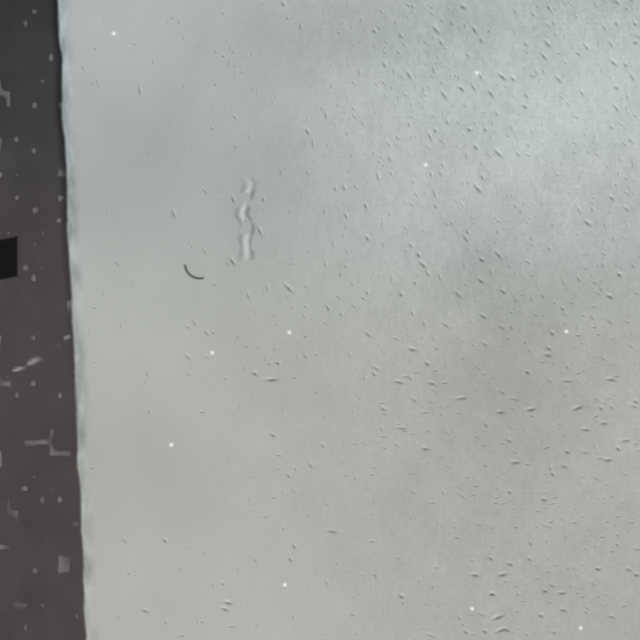
Reproduce this texture procedurally as a WebGL 2 fragment shader.

```glsl
#version 300 es
precision highp float;

#define PIT_DEPTH 0.17
#define GRAIN 0.034
#define MOTTLE 0.085
#define EDGE_BASE 0.134
#define EDGE_LEAN 0.044
#define SPECK_CHANCE 0.05
#define CONCRETE vec3(0.677, 0.688, 0.664)
#define COOL_TINT vec3(-0.012, 0.004, 0.020)
#define DARK_LOW vec3(0.290, 0.272, 0.270)
#define DARK_HIGH vec3(0.215, 0.215, 0.225)

uniform vec2 u_resolution;
out vec4 fragColor;

float hash(vec2 p) {
    vec3 q = fract(vec3(p.xyx) * 0.1031);
    q += dot(q, q.yzx + 33.33);
    return fract((q.x + q.y) * q.z);
}

vec2 hash2(vec2 p) {
    return vec2(hash(p + 17.3), hash(p + 61.7));
}

float noise(vec2 p) {
    vec2 i = floor(p), f = fract(p);
    f = f * f * (3.0 - 2.0 * f);
    return mix(mix(hash(i), hash(i + vec2(1, 0)), f.x),
               mix(hash(i + vec2(0, 1)), hash(i + vec2(1, 1)), f.x), f.y);
}

float fbm(vec2 p) {
    float sum = 0.0, amp = 0.5;
    for (int i = 0; i < 4; i++) {
        sum += amp * noise(p);
        p = mat2(1.6, 1.2, -1.2, 1.6) * p + 7.1;
        amp *= 0.5;
    }
    return sum;
}

// Soft round falloff, 1 at the centre
float bump(vec2 d) {
    return exp(-dot(d, d));
}

// Wear grows to the right and is strongest in the upper right
float wear(vec2 p) {
    float right = smoothstep(0.2, 0.75, p.x);
    return right * (0.45 + 0.4 * smoothstep(0.35, 0.85, p.y)) + 0.07;
}

// Elongated pits with a lit lip on one side
float pits(vec2 uv, float cells, float seed) {
    vec2 p = uv * cells, base = floor(p);
    float shade = 0.0;
    for (int j = -1; j <= 1; j++)
    for (int i = -1; i <= 1; i++) {
        vec2 id = base + vec2(i, j);
        vec2 centre = id + 0.1 + 0.8 * hash2(id + seed);
        vec2 at = centre / cells;
        float clump = smoothstep(0.3, 0.65, noise(at * 9.0 + seed));
        if (hash(id + seed * 2.0) > wear(at) * (0.35 + 0.85 * clump)) continue;
        vec2 r = hash2(id + seed * 3.0);
        float flat_low = (1.0 - smoothstep(0.35, 0.65, at.y)) * 1.1;
        float angle = (r.x - 0.5) * 1.3 + 0.3 * smoothstep(0.5, 0.9, at.x) + flat_low * r.y;
        float c = cos(angle), s = sin(angle);
        vec2 size = vec2(0.075, 0.11 + 0.16 * r.y * r.y) * (0.7 + 0.5 * r.x);
        vec2 d = mat2(c, -s, s, c) * (p - centre) / size;
        float depth = 0.25 + 0.9 * r.x * r.x;
        shade += depth * (0.42 * bump(d - vec2(1.5, 0.4)) - bump(d));
    }
    return shade;
}

// Sparse bright flecks
float specks(vec2 uv) {
    vec2 p = uv * 14.0, id = floor(p);
    vec2 d = fract(p) - 0.2 - 0.6 * hash2(id + 5.0);
    return step(hash(id + 91.0), SPECK_CHANCE) * bump(d / 0.042);
}

// Chipped vertical scar
float scar(vec2 uv) {
    float x = uv.x - 0.383 - 0.016 * (noise(vec2(uv.y * 45.0, 3.0)) - 0.5);
    float span = smoothstep(0.58, 0.61, uv.y) * (1.0 - smoothstep(0.70, 0.73, uv.y));
    float broken = smoothstep(0.3, 0.65, noise(uv * vec2(60.0, 75.0)));
    float lit = bump(vec2(x / 0.005, 0.0));
    float dark = bump(vec2((x - 0.008) / 0.004, 0.0)) + 0.6 * bump(vec2((x + 0.009) / 0.004, 0.0));
    return span * broken * (0.10 * lit - 0.13 * dark);
}

// Thin curved scratch
float hook(vec2 uv) {
    vec2 q = uv - vec2(0.312, 0.588);
    float facing = dot(normalize(q + 1e-5), vec2(-0.57, -0.82));
    return bump(vec2((length(q) - 0.023) / 0.0021, 0.0)) * smoothstep(0.5, 0.75, facing);
}

vec3 concrete(vec2 uv, float inset) {
    vec3 col = CONCRETE + COOL_TINT * smoothstep(0.35, 0.95, uv.y);
    float rough = wear(uv);
    // Broad light and stains
    float glow = bump((uv - vec2(0.85, 0.84)) / vec2(0.27, 0.19));
    float tone = 0.085 * glow - 0.045 * bump((uv - vec2(0.57, 0.95)) / vec2(0.2, 0.06));
    tone -= 0.025 * bump((uv - vec2(0.75, 0.38)) / vec2(0.3, 0.22));
    tone += MOTTLE * (fbm(uv * vec2(5.0, 4.0) + 2.0) - 0.47);
    tone += 0.06 * rough * (fbm(uv * vec2(34.0, 26.0)) - 0.47);
    // Fine grain and pits
    tone += GRAIN * rough * (noise(uv * vec2(170.0, 110.0)) + noise(uv * 240.0) - 1.0);
    tone += PIT_DEPTH * (pits(uv, 38.0, 11.0) + 0.65 * pits(uv, 64.0, 47.0));
    tone += scar(uv) - 0.3 * hook(uv);
    // Worn rim beside the dark strip
    float chips = fbm(uv * vec2(70.0, 28.0));
    float rim = 1.0 - smoothstep(0.004, 0.026, inset);
    tone += rim * (0.30 * (chips - 0.5) - 0.035);
    col += tone + COOL_TINT * (glow * 0.5 + rim * uv.y);
    return mix(col, vec3(0.93, 0.95, 0.94), specks(uv));
}

vec3 darkStrip(vec2 uv, float inset) {
    vec3 col = mix(DARK_LOW, DARK_HIGH, smoothstep(0.55, 1.05, uv.y));
    col += 0.05 * (fbm(uv * vec2(22.0, 16.0)) - 0.47);
    // Chalky trail and loose dust
    float trail = uv.y - 0.405 - 0.65 * uv.x - 0.008 * (noise(uv * 60.0) - 0.5);
    col += 0.25 * bump(vec2(trail / 0.005, 0.0)) * smoothstep(0.5, 0.85, noise(uv * 85.0));
    col += 0.16 * smoothstep(0.83, 0.98, noise(uv * vec2(75.0, 55.0) + 9.0));
    // Black tab and shadow along the seam
    vec2 box = abs(uv - vec2(0.008, 0.594 + 0.2 * uv.x)) - vec2(0.018, 0.030);
    col = mix(col, vec3(0.09), 1.0 - smoothstep(-0.002, 0.004, max(box.x, box.y)));
    return col * (1.0 - 0.35 * smoothstep(-0.014, 0.0, inset) * smoothstep(0.3, 0.8, uv.y));
}

void main() {
    vec2 uv = gl_FragCoord.xy / u_resolution;
    float edge = EDGE_BASE - EDGE_LEAN * uv.y;
    edge += 0.007 * (fbm(vec2(uv.y * 22.0, 4.0)) - 0.47);
    float inset = uv.x - edge;
    vec3 col = mix(darkStrip(uv, inset), concrete(uv, inset), smoothstep(-0.003, 0.004, inset));
    fragColor = vec4(clamp(col, 0.0, 1.0), 1.0);
}
```
